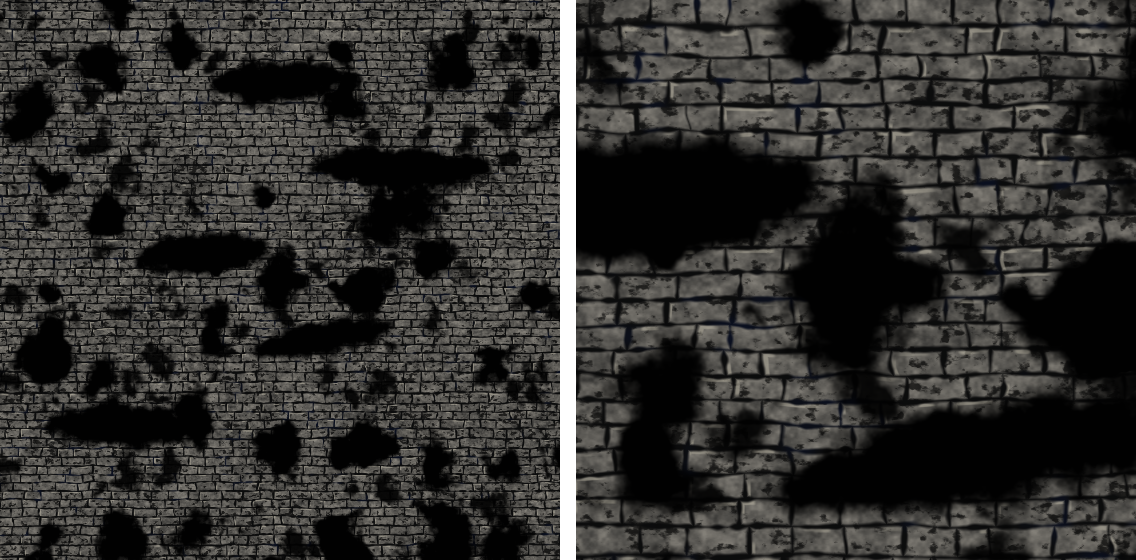
Left, the full canvas; right, a detail of the centre.
Write a three.js fragment shader that draws this texture.

```glsl
varying vec2 vUv;

const float ROWS = 62.0;
const float COLUMNS = 31.0;
const float MORTAR_HALF = 0.0004;
const float EDGE_SOFT = 0.0019;
const float STREAKS = 5.0;
const float BLOT_SOFT = 0.0095;
const vec3 STONE_DARK = vec3(0.13, 0.13, 0.128);
const vec3 STONE_LIGHT = vec3(0.465, 0.453, 0.427);
const vec3 MORTAR = vec3(0.045, 0.046, 0.048);
const vec3 MORTAR_BLUE = vec3(0.04, 0.06, 0.12);
const vec3 CHIP_LIGHT = vec3(0.68, 0.66, 0.6);
const vec3 SOOT = vec3(0.003);

float hash(vec2 p) {
  vec3 q = fract(vec3(p.xyx) * 0.1031);
  q += dot(q, q.yzx + 33.33);
  return fract((q.x + q.y) * q.z);
}

float noise(vec2 p) {
  vec2 i = floor(p);
  vec2 f = fract(p);
  f = f * f * (3.0 - 2.0 * f);
  float low = mix(hash(i), hash(i + vec2(1.0, 0.0)), f.x);
  float high = mix(hash(i + vec2(0.0, 1.0)), hash(i + 1.0), f.x);
  return mix(low, high, f.y);
}

float fbm(vec2 p) {
  float sum = 0.0;
  float gain = 0.53;
  for (int i = 0; i < 4; i++) {
    sum += gain * noise(p);
    p = p * 2.03 + 17.7;
    gain *= 0.5;
  }
  return sum;
}

// Joint position of a brick, jittered so widths vary
float joint(float column, float row) {
  return column + 0.6 * hash(vec2(column + 9.0, row + 51.0));
}

vec3 brickWall(vec2 uv) {
  // Uneven courses and staggered joints
  vec2 p = uv + 0.004 * (vec2(noise(uv * 80.0), noise(uv * 36.0 + 40.0)) - 0.5);
  float y = p.y * ROWS + 0.8 * noise(vec2(p.y * 25.0, 3.0));
  float row = floor(y);
  float x = p.x * COLUMNS + 0.5 * mod(row, 2.0) + hash(vec2(row, 7.0)) * 0.6 + 2.0;
  float column = floor(x);
  if (x < joint(column, row)) column -= 1.0;
  float left = (x - joint(column, row)) / COLUMNS;
  float right = (joint(column + 1.0, row) - x) / COLUMNS;
  float below = fract(y) / ROWS;
  float above = (1.0 - fract(y)) / ROWS;
  float inset = min(min(left, right), min(below, above));
  float tone = hash(vec2(column, row) + 120.0);

  // Mottled, pitted stone
  float rough = fbm(uv * vec2(110.0, 150.0) + tone * 9.0);
  float grain = noise(uv * 420.0 + 11.0);
  float broad = fbm(uv * 9.0 + 25.0) - 0.5;
  float light = 0.71 + 0.16 * (tone - 0.5) + 0.95 * (rough - 0.5) + 0.3 * (grain - 0.5);
  light += 0.3 * broad;
  vec3 stone = mix(STONE_DARK, STONE_LIGHT, clamp(light, 0.0, 1.15));
  float pits = smoothstep(0.56, 0.76, fbm(uv * vec2(150.0, 220.0) + 63.0) - 0.2 * broad);
  stone *= 1.0 - 0.7 * pits;

  // Chipped edges catching light
  float rim = 1.0 - smoothstep(0.0006, 0.0018, abs(min(left, above) - 0.0024));
  stone = mix(stone, CHIP_LIGHT, 0.6 * rim * smoothstep(0.64, 0.84, noise(uv * 85.0 + 5.0)));

  // Worn mortar gaps with a few patches of blue
  float gap = MORTAR_HALF + 0.0021 * (noise(uv * 170.0 + 31.0) - 0.42);
  float blue = smoothstep(0.68, 0.95, noise(uv * 45.0 + 77.0));
  vec3 mortar = mix(MORTAR, MORTAR_BLUE, blue);
  return mix(mortar, stone, smoothstep(gap - 0.0005, gap + EDGE_SOFT, inset));
}

// Distance to scattered round blots, one possible blot per grid cell
float blots(vec2 p, float cells, float share, float minR, float maxR, float seed) {
  vec2 home = floor(p * cells);
  float d = 1.0;
  for (int j = -1; j <= 1; j++) {
    for (int i = -1; i <= 1; i++) {
      vec2 cell = home + vec2(float(i), float(j));
      vec2 key = cell + seed;
      vec2 center = (cell + 0.15 + 0.7 * vec2(hash(key), hash(key + 37.0))) / cells;
      float radius = mix(minR, maxR, hash(key + 71.0));
      vec2 q = (p - center) * vec2(1.0, mix(0.65, 1.2, hash(key + 13.0)));
      if (hash(key + 97.0) < share) d = min(d, length(q) - radius);
    }
  }
  return d;
}

// Distance to long, nearly level tapered smears
float streaks(vec2 p) {
  float d = 1.0;
  for (float i = 0.0; i < STREAKS; i++) {
    float tilt = 0.3 * (hash(vec2(i, 19.0)) - 0.5);
    vec2 q = p - vec2(0.22 + 0.58 * fract(i * 0.618), 0.24 + 0.153 * i);
    q.y += tilt * q.x;
    float halfLength = mix(0.1, 0.17, hash(vec2(i, 83.0)));
    float along = clamp(q.x, -halfLength, halfLength);
    float thick = mix(0.031, 0.042, hash(vec2(i, 29.0)));
    thick *= 1.0 - 0.6 * pow(abs(along) / halfLength, 2.0);
    d = min(d, length(q - vec2(along, 0.0)) - thick);
  }
  return d;
}

void main() {
  vec3 color = brickWall(vUv);

  // Ragged soot: solid blots and smears, then fainter small spots
  vec2 warp = vec2(fbm(vUv * 20.0), fbm(vUv * 20.0 + 50.0)) - 0.5;
  vec2 p = vUv + 0.08 * warp;
  float ragged = 0.024 * (fbm(vUv * 60.0 + 8.0) - 0.5);
  float large = blots(p, 7.0, 0.62, 0.024, 0.052, 20.0);
  float solid = min(large, streaks(vUv + 0.03 * warp)) + ragged;
  float spots = blots(p, 15.0, 0.4, 0.007, 0.023, 140.0) + 1.4 * ragged;
  float cover = 1.0 - smoothstep(-BLOT_SOFT, BLOT_SOFT, solid);
  float faint = 0.92 * (1.0 - smoothstep(-BLOT_SOFT, BLOT_SOFT, spots));
  color = mix(color, SOOT, max(cover, faint));

  gl_FragColor = vec4(color, 1.0);
}
```
